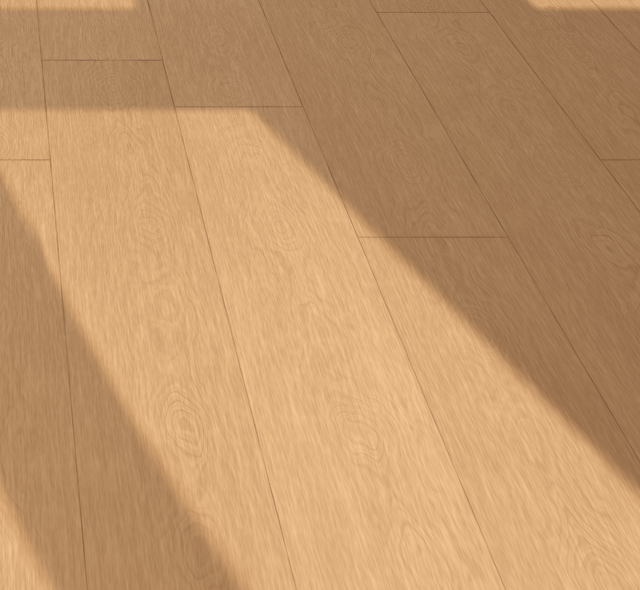
Write a Shadertoy shader that draws this texture.

```glsl
vec2 hash2(vec2 p) {
    vec3 q = fract(p.xyx * vec3(0.1031, 0.1030, 0.0973));
    q += dot(q, q.yzx + 33.33);
    return fract((q.xx + q.yz) * q.zy);
}

// Distance to the nearest scattered cell point
float cellular(vec2 p) {
    vec2 cell = floor(p);
    float nearest = 2.0;
    for (int j = -1; j <= 1; j++) {
        for (int i = -1; i <= 1; i++) {
            vec2 id = cell + vec2(i, j);
            nearest = min(nearest, length(id + hash2(id) - p));
        }
    }
    return nearest;
}

float layeredWaves(vec2 p) {
    float sum = 0.0, amplitude = 0.5;
    for (int i = 0; i < 5; i++) {
        sum += amplitude * sin(p.x + 1.4 * sin(p.y + 0.6 * p.x));
        p = mat2(1.4, 1.1, -1.1, 1.4) * p + 2.7;
        amplitude *= 0.55;
    }
    return sum;
}

// Signed distance to the line through a and b
float edgeDistance(vec2 p, vec2 a, vec2 b) {
    vec2 d = normalize(b - a);
    return d.x * (p.y - a.y) - d.y * (p.x - a.x);
}

float soften(float d, float blur) {
    return smoothstep(-blur, blur, d);
}

// Narrow dark growth lines between wide pale bands
float growthLine(float phase) {
    return 0.35 - pow(0.5 + 0.5 * sin(phase), 3.0);
}

// Pointed arches along a plank, pinched around irregular knots
float figureGrain(float across, float along, float plank, float seed) {
    const float spacing = 0.78;
    float knot = along / spacing - 0.06 + 0.08 * plank;
    float dv = (fract(knot + 0.5) - 0.5) * spacing;
    float du = across - 0.56 - 0.07 * cos(along * 0.8 - 0.3 + plank * 2.0);
    float warp = layeredWaves(vec2(across * 7.0, along * 3.0) + seed * 9.0);
    float ripple = layeredWaves(vec2(across * 19.0, along * 8.0) + seed * 23.0);
    float strength = 0.27 + 0.15 * sin(along * 3.7 + seed * 20.0);
    float bulge = strength * exp(-34.0 * du * du - 28.0 * dv * dv);
    float field = sqrt(du * du + 0.002) - bulge + 0.15 * along + 0.13 * warp + 0.025 * ripple;
    float rings = growthLine(field * 64.0) + 0.7 * growthLine(field * 141.0 + 2.0 * warp);
    float patches = 0.7 + 0.5 * layeredWaves(vec2(across * 5.0, along * 2.6) + seed * 41.0);
    return rings * (0.25 + 0.9 * exp(-13.0 * du * du) * clamp(patches, 0.1, 1.2));
}

// Fibres stretched along the plank, with small pores over them
float fibreGrain(vec2 board, float seed) {
    float bend = 0.02 * layeredWaves(board * vec2(3.0, 1.8) + seed * 5.0);
    vec2 q = vec2(board.x + bend, board.y);
    float broad = cellular(q * vec2(21.0, 1.2) + seed * 31.0);
    float fine = cellular(q * vec2(62.0, 4.0) + seed * 57.0);
    float pores = cellular(q * vec2(84.0, 15.0) + seed * 83.0);
    return 0.5 * broad + 1.2 * fine + 0.95 * pores - 1.25;
}

// Window light on the floor, with y measured downwards
float sunlight(vec2 p) {
    float blur = mix(0.010, 0.021, clamp(p.y, 0.0, 1.0));
    float top = soften(p.y - 0.187, 0.010);
    float right = soften(edgeDistance(p, vec2(0.424, 0.186), vec2(1.085, 0.840)), blur);
    float bow = 0.018 * sin(3.14159 * clamp(p.x / 0.417, 0.0, 1.0));
    float notch = (p.x - 0.062) / 0.014;
    bow -= 0.010 * exp(-notch * notch);
    float left = soften(bow - edgeDistance(p, vec2(0.0, 0.290), vec2(0.417, 1.0)), blur);
    float corner = soften(edgeDistance(p, vec2(0.0, 0.830), vec2(0.085, 1.0)), blur);
    float strip = soften(0.014 - p.y, 0.008);
    float gaps = soften(0.228 - p.x, 0.012) + soften(p.x - 0.895 - p.y, 0.012);
    return clamp(top * right * left + corner + strip * gaps, 0.0, 1.0);
}

void mainImage(out vec4 fragColor, in vec2 fragCoord) {
    vec2 p = fragCoord / iResolution.y;
    p.y = 1.0 - p.y;

    // Perspective plank coordinates
    float plankWidth = 0.188 + 0.1665 * p.y;
    float u = (p.x - 0.062 - 0.086 * p.y) / plankWidth;
    float plank = floor(u);
    float across = fract(u);
    float along = 13.0 / (1.127 + p.y);

    // End joints divide each plank into boards
    const float joints[7] = float[7](0.271, 0.102, 0.181, 0.402, 0.021, 0.271, -1.0);
    float joint = joints[clamp(int(plank) + 1, 0, 6)];
    float seed = hash2(vec2(plank + 11.0, step(joint, p.y) + 3.0)).x;

    // Wood tone
    float figure = figureGrain(across, along, plank, seed);
    float fibre = fibreGrain(vec2(across, along), seed);
    float cloud = layeredWaves(vec2(across * 4.0, along * 1.3) + seed * 17.0);
    float tone = 1.0 + 0.044 * figure + 0.070 * fibre + 0.017 * cloud + 0.03 * (seed - 0.5);
    vec3 wood = pow(vec3(tone), vec3(0.8, 1.1, 1.45));

    // Sun and shade
    vec3 shade = mix(vec3(0.720, 0.557, 0.396), vec3(0.620, 0.462, 0.324), p.x / 1.085);
    shade *= mix(vec3(0.975, 0.985, 1.0), vec3(1.0, 0.99, 0.97), p.y);
    vec3 sun = mix(vec3(0.842, 0.662, 0.470), vec3(0.885, 0.704, 0.508), smoothstep(0.15, 0.65, p.y));
    float light = sunlight(p);
    vec3 color = mix(shade, sun, light) * wood;
    color *= 1.0 + vec3(0.08, 0.02, -0.08) * light * (1.0 - light);

    // Thin, uneven seams and joints
    float seamDistance = min(across, 1.0 - across) * plankWidth;
    float seam = 1.0 - smoothstep(0.0002, 0.0023, seamDistance);
    float jointLine = 1.0 - smoothstep(0.0002, 0.0020, abs(p.y - joint));
    float wear = 0.75 + 0.35 * layeredWaves(vec2(along * 9.0, u * 7.0));
    color *= 1.0 - vec3(0.18, 0.21, 0.23) * wear * max(seam, 0.85 * jointLine);

    fragColor = vec4(color, 1.0);
}
```
